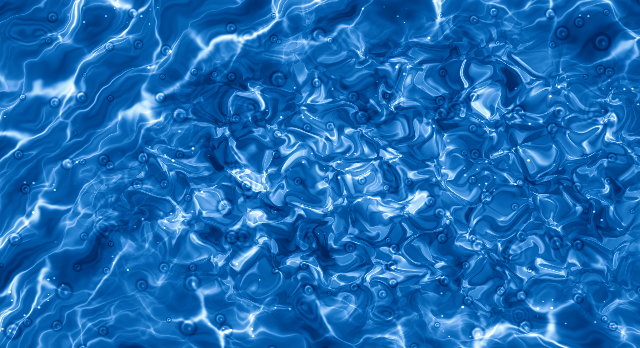
Reproduce this texture procedurally as a Shadertoy shader.

```glsl
// Churning blue water seen from above: calm cells edged by bright caustic lines
// surround a turbulent patch of folded, domain-warped noise. Bubbles, ring
// ripples and sparkles are added to one tone, which a blue ramp then colours.

float hash(vec2 p) {
    return fract(sin(dot(p, vec2(127.1, 311.7))) * 43758.5453);
}

vec2 hash2(vec2 p) {
    return vec2(hash(p), hash(p + 57.3));
}

float corner(vec2 cell, vec2 offset) {
    float angle = 6.2832 * hash(cell);
    return dot(vec2(cos(angle), sin(angle)), offset);
}

// Gradient noise, roughly -1 to 1
float noise(vec2 p) {
    vec2 i = floor(p), f = fract(p), u = f * f * f * (f * (f * 6.0 - 15.0) + 10.0);
    vec2 e = vec2(1.0, 0.0);
    return 1.5 * mix(mix(corner(i, f), corner(i + e, f - e), u.x),
                     mix(corner(i + e.yx, f - e.yx), corner(i + 1.0, f - 1.0), u.x), u.y);
}

float bell(float x) {
    return exp(-x * x);
}

// Gap between the two nearest cell centres: zero on the borders
float cellEdge(vec2 p) {
    vec2 i = floor(p), f = fract(p);
    float near = 9.0, second = 9.0;
    for (int y = -1; y <= 1; y++)
    for (int x = -1; x <= 1; x++) {
        vec2 g = vec2(x, y);
        float d = length(g + 0.1 + 0.8 * hash2(i + g) - f);
        second = min(second, max(near, d));
        near = min(near, d);
    }
    return second - near;
}

// Cells, finer cells and streaks lying along the flow coordinates
float calmWater(vec2 flow) {
    float edge = cellEdge(flow * vec2(5.0, 7.5));
    float fineEdge = cellEdge(flow * vec2(9.0, 16.0) + 13.0);
    float swell = noise(flow * vec2(5.0, 8.0) + 31.0);
    float streak = noise(flow * vec2(8.0, 21.0) + 8.0);
    float power = smoothstep(-0.5, 0.7, noise(flow * vec2(6.0, 9.0) + 70.0));
    float tone = 0.29 + 0.32 * swell + 0.14 * streak + 0.06 * sin(9.0 * streak + 6.0 * swell);
    tone += 0.24 * exp(-edge * 4.0);
    tone += (0.1 + 0.5 * power) * bell(edge / (0.03 + 0.09 * power * power));
    tone += 0.36 * bell(fineEdge / 0.09) * smoothstep(-0.15, 0.6, swell + 0.5 * streak);
    return tone + 0.4 * exp(-abs(streak - 0.15) * 14.0) * smoothstep(-0.1, 0.5, swell);
}

// Crumpled folds; fine shifts weight to the small scales
float turbulentWater(vec2 p, float fine) {
    vec2 q = p * vec2(9.0, 11.0);
    float f = 1.0;
    for (int i = 0; i < 3; i++) {
        q += 0.42 / f * vec2(noise(q * f + 3.1), noise(q * f + 17.7));
        f *= 1.9;
    }
    float swell = noise(q), ripple = noise(q * 2.1 + 9.0), grain = noise(q * 4.3 + 4.0);
    float tone = 0.43 + 0.16 * noise(p * 4.0 + 60.0);
    tone += mix(0.3, 0.16, fine) * swell + mix(0.27, 0.19, fine) * ripple + 0.19 * grain;
    tone += 0.07 * sin(9.0 * ripple + 5.0 * swell);
    tone += 0.5 * exp(-abs(ripple - 0.15) * 11.0) * smoothstep(-0.2, 0.7, swell + 0.4 * grain);
    tone -= 0.17 * exp(-abs(grain + 0.1) * 8.0);
    return tone + 0.26 * exp(-abs(grain - 0.25) * 10.0) * (0.5 + ripple);
}

// One bubble in some grid cells: dark rim, lit inner ring, dark core, glint
float bubbles(vec2 p, float size, float seed) {
    vec2 id = floor(p / size) + seed;
    float radius = 0.08 + 0.12 * hash(id + 5.0);
    vec2 o = (fract(p / size) - 0.3 - 0.4 * hash2(id)) / radius;
    float u = length(o), lit = 0.5 + 0.5 * dot(o, vec2(-0.6, 0.8)) / max(u, 0.01);
    float tone = 0.28 * bell((u - 0.65) * 6.0) * lit - 0.2 * bell((u - 1.0) * 5.0);
    tone += 0.4 * bell(length(o - vec2(0.2, -0.15)) * 4.5) - 0.13 * bell(u * 1.8);
    return tone * step(0.64, hash(id + 11.0));
}

// Concentric rings in some large grid cells
float ringRipples(vec2 p) {
    vec2 id = floor(p / 0.2);
    float d = length(fract(p / 0.2) - 0.4 - 0.2 * hash2(id + 3.0));
    return 0.09 * sin(d * 75.0) * (1.0 - smoothstep(0.1, 0.36, d)) * step(0.6, hash(id + 23.0));
}

float sparkles(vec2 p, float pixel) {
    vec2 id = floor(p / 0.021);
    vec2 o = (fract(p / 0.021) - 0.3 - 0.4 * hash2(id + 41.0)) * 0.021;
    float size = 0.001 + 0.0025 * hash(id + 13.0);
    float glint = 1.0 - smoothstep(size - pixel, size + pixel, length(o * vec2(0.9, 1.1)));
    return glint * step(0.9, hash(id + 29.0)) * smoothstep(-0.1, 0.4, noise(p * 5.0 + 50.0));
}

vec3 waterColor(float t) {
    vec3 c = mix(vec3(0.0, 0.15, 0.38), vec3(0.0, 0.24, 0.51), clamp(t / 0.16, 0.0, 1.0));
    c = mix(c, vec3(0.0, 0.32, 0.62), clamp((t - 0.16) / 0.14, 0.0, 1.0));
    c = mix(c, vec3(0.02, 0.40, 0.71), clamp((t - 0.30) / 0.15, 0.0, 1.0));
    c = mix(c, vec3(0.16, 0.52, 0.82), clamp((t - 0.45) / 0.15, 0.0, 1.0));
    c = mix(c, vec3(0.44, 0.68, 0.94), clamp((t - 0.60) / 0.18, 0.0, 1.0));
    c = mix(c, vec3(0.71, 0.88, 0.98), clamp((t - 0.78) / 0.2, 0.0, 1.0));
    return mix(c, vec3(0.95, 0.99, 1.0), clamp((t - 0.98) / 0.2, 0.0, 1.0));
}

void mainImage(out vec4 fragColor, in vec2 fragCoord) {
    vec2 p = fragCoord / iResolution.y;

    // Calm waves climb to the right above and sink slightly below
    vec2 w = p + 0.04 * vec2(noise(p * 5.0), noise(p * 5.0 + 20.0))
               + 0.018 * vec2(noise(p * 14.0), noise(p * 14.0 + 40.0))
               + 0.005 * vec2(noise(p * 36.0), noise(p * 36.0 + 80.0));
    float rising = calmWater(vec2(w.x, w.y - 0.85 * w.x + 0.2 * w.x * w.x));
    float sinking = calmWater(vec2(w.x, w.y + 0.2 * w.x) + 5.0);
    float low = (1.0 - smoothstep(0.1, 0.4, p.y)) * smoothstep(0.1, 0.6, p.x);
    float calm = mix(rising, sinking, low);
    calm -= 0.08 * smoothstep(0.75, 0.95, p.y) * smoothstep(0.9, 1.4, p.x);

    // Turbulent patch, finer to the right, with two pale upwellings
    float reach = length((p - vec2(1.2, 0.48)) / vec2(0.9, 0.46)) + 0.2 * noise(p * 4.0);
    float churn = 1.0 - smoothstep(0.65, 1.15, reach);
    float wild = turbulentWater(p, smoothstep(1.0, 1.6, p.x));
    wild += 0.28 * bell(length(w - vec2(0.9, 0.53)) / 0.12);
    wild += 0.2 * bell(length(w - vec2(1.31, 0.46)) / 0.09);

    float tone = mix(calm, wild, churn) + ringRipples(w);
    tone += bubbles(p, 0.12, 0.0) + bubbles(p + 0.05, 0.08, 70.0);
    tone += 0.7 * sparkles(p, 0.7 / iResolution.y);
    fragColor = vec4(waterColor(tone), 1.0);
}
```
